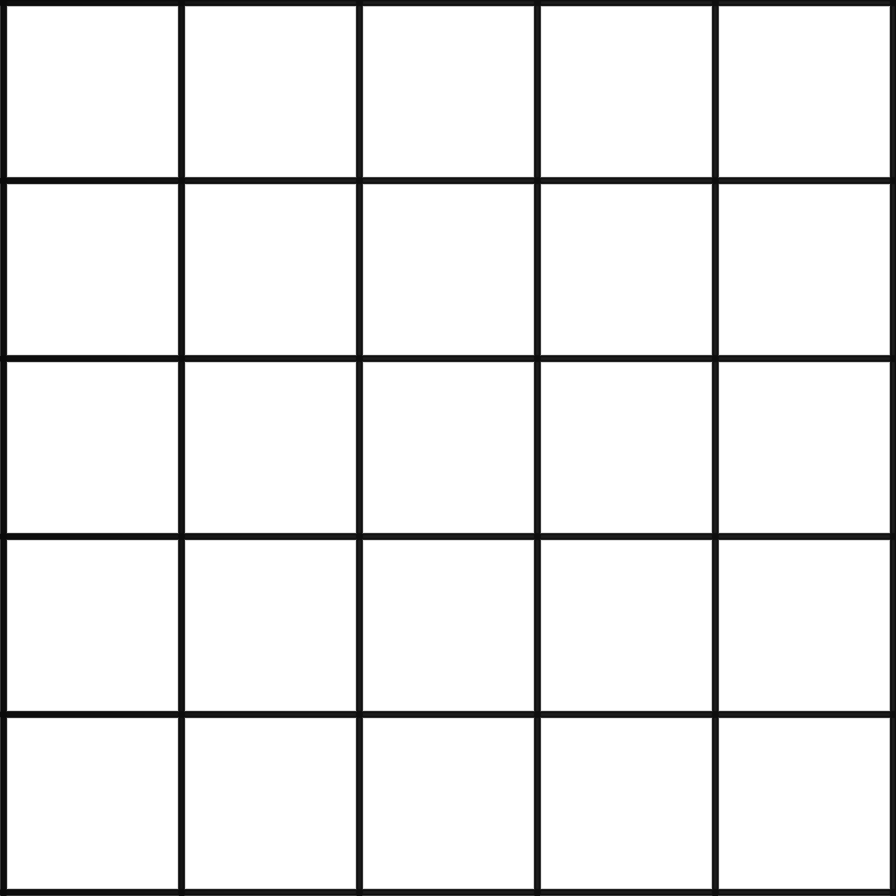
This pattern is drawn by a WebGL 1 fragment shader. Its source:

```glsl
precision highp float;

uniform vec2 u_resolution;

#define FIRST_LINE 0.0040
#define PITCH 0.1986
#define LINE_WIDTH 0.0078
#define EDGE_SOFTNESS 0.0020
#define CORE_WIDTH 0.0030
#define PAPER vec3(1.0)
#define INK_EDGE 0.055
#define INK_CORE 0.115
#define INK_LEFT 0.040

// Distance on each axis to the centre of the nearest ruled line
vec2 lineDistance(vec2 p) {
    vec2 cell = (p - FIRST_LINE) / PITCH;
    return abs(fract(cell + 0.5) - 0.5) * PITCH;
}

// Soft band of the given full width around distance zero
vec2 band(vec2 distance, float width, float softness) {
    float halfWidth = 0.5 * width;
    return 1.0 - smoothstep(halfWidth - 0.5 * softness,
                            halfWidth + 0.5 * softness, distance);
}

void main() {
    vec2 p = gl_FragCoord.xy / u_resolution;
    float pixel = 1.0 / min(u_resolution.x, u_resolution.y);
    float softness = max(EDGE_SOFTNESS, pixel);

    // x holds the vertical lines, y the horizontal ones
    vec2 distance = lineDistance(p);
    vec2 line = band(distance, LINE_WIDTH, softness);
    vec2 core = band(distance, CORE_WIDTH, softness);
    float coverage = max(line.x, line.y);

    // Paler core along each line, fading out at crossings and to the left
    float coreAmount = max(core.x * (1.0 - line.y), core.y * (1.0 - line.x));
    float leftFade = smoothstep(0.0, 0.4, p.x);
    float edgeTone = mix(INK_LEFT, INK_EDGE, leftFade);
    float coreTone = mix(INK_EDGE, INK_CORE, leftFade);
    vec3 ink = vec3(mix(edgeTone, coreTone, coreAmount));

    gl_FragColor = vec4(mix(PAPER, ink, coverage), 1.0);
}
```
